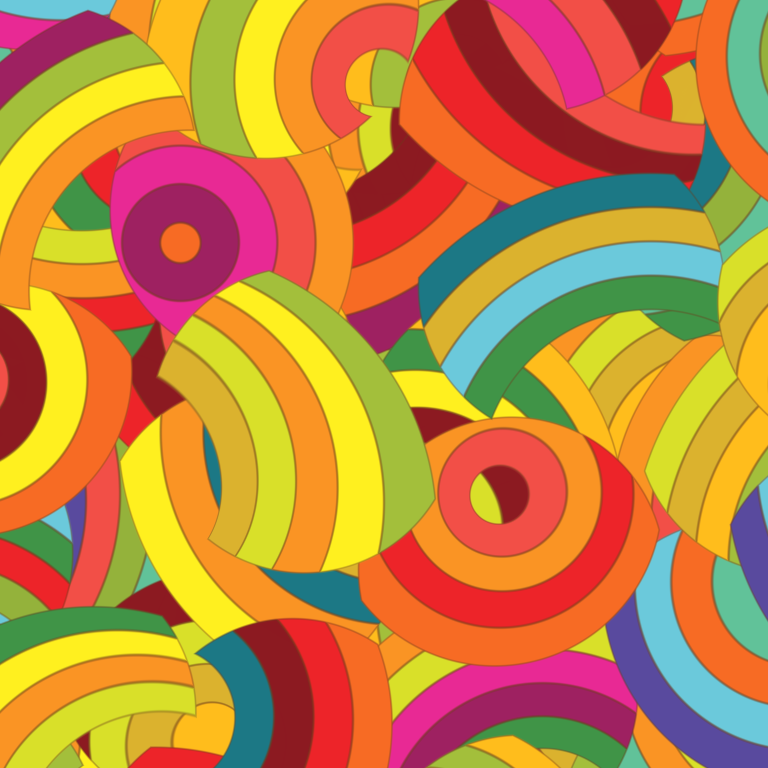
Reproduce this pattern procedurally as a Shadertoy shader.

```glsl
// Overlapping fans of curved, tapering stripes in bright flat colours.
// Each fan is a disc cut by a second disc, painted back to front at
// low-discrepancy positions; thin brown lines trace every band.

const int FANS = 84;

const vec3 SUNNY[6] = vec3[6](
    vec3(1.00, 0.94, 0.12), vec3(0.98, 0.58, 0.14), vec3(0.85, 0.88, 0.16),
    vec3(0.86, 0.70, 0.18), vec3(1.00, 0.74, 0.11), vec3(0.64, 0.75, 0.23));
const vec3 EMBER[6] = vec3[6](
    vec3(0.93, 0.14, 0.16), vec3(0.55, 0.10, 0.13), vec3(0.95, 0.31, 0.28),
    vec3(0.91, 0.16, 0.58), vec3(0.62, 0.13, 0.38), vec3(0.97, 0.42, 0.14));
const vec3 MEADOW[6] = vec3[6](
    vec3(0.38, 0.76, 0.60), vec3(0.58, 0.70, 0.23), vec3(0.11, 0.47, 0.52),
    vec3(0.35, 0.29, 0.62), vec3(0.42, 0.79, 0.86), vec3(0.25, 0.58, 0.28));

float hash(vec2 v) {
    return fract(sin(dot(v, vec2(127.1, 311.7))) * 43758.5453);
}

// Neighbouring bands step through one family, with some strays from others
vec3 bandColour(float fan, float band) {
    bool stray = hash(vec2(fan, band + 20.0)) > 0.65;
    float family = stray ? hash(vec2(band + 50.0, fan)) : fract(fan * 0.618);
    int slot = int(mod(floor(hash(vec2(fan, 7.0)) * 6.0) + band, 6.0));
    if (family < 0.42) return SUNNY[slot];
    if (family < 0.77) return EMBER[slot];
    return MEADOW[slot];
}

void paintFan(inout vec3 colour, vec2 p, float fan, float soft) {
    // Scatter and turn; the outer arc peaks at q = 0 and bands run down from it
    vec2 centre = fract(fan * vec2(0.7549, 0.5698) + 0.3) * 1.36 - 0.18;
    float angle = 6.2832 * hash(vec2(fan, 1.0));
    vec2 axis = vec2(cos(angle), sin(angle));
    vec2 q = p - centre;
    q = vec2(dot(q, axis), dot(q, vec2(-axis.y, axis.x)) - 0.11);

    float radius = mix(0.21, 0.42, hash(vec2(fan, 2.0)));
    float bands = 4.0 + floor(2.0 * hash(vec2(fan, 3.0)));
    float taper = 1.0 + 2.4 * (hash(vec2(fan, 4.0)) * 2.0 - 1.0) * clamp(q.x, -0.25, 0.25);
    float width = mix(0.043, 0.056, hash(vec2(fan, 5.0))) * taper;
    float shift = 0.14 * (hash(vec2(fan, 6.0)) - 0.5);

    // Outer arc, rounded ends and hollow inner edge
    float depth = radius - length(q + vec2(0.0, radius));
    float edge = max(-depth, length(q - vec2(shift, -0.13)) - 0.2);
    edge = max(edge, depth - bands * width);
    if (edge > soft) return;

    // Blend the two bands that meet at the nearest seam
    float seam = clamp(round(depth / width), 1.0, bands - 1.0);
    float side = depth - seam * width;
    vec3 paint = mix(bandColour(fan, seam - 1.0), bandColour(fan, seam),
                     smoothstep(-soft, soft, side));

    // Brown contour along seams and rim
    float stroke = min(abs(side), abs(edge));
    float ink = 1.0 - smoothstep(0.0, 0.0012 + soft, stroke);
    paint = mix(paint, vec3(0.42, 0.23, 0.10), 0.55 * ink);
    colour = mix(colour, paint, 1.0 - smoothstep(-soft, soft, edge));
}

void mainImage(out vec4 fragColor, in vec2 fragCoord) {
    vec2 p = fragCoord / iResolution.y;
    float soft = max(0.0017, 0.8 / iResolution.y);
    vec3 colour = vec3(0.55, 0.10, 0.13);
    for (int i = 0; i < FANS; i++) {
        paintFan(colour, p, float(i), soft);
    }
    fragColor = vec4(colour, 1.0);
}
```
